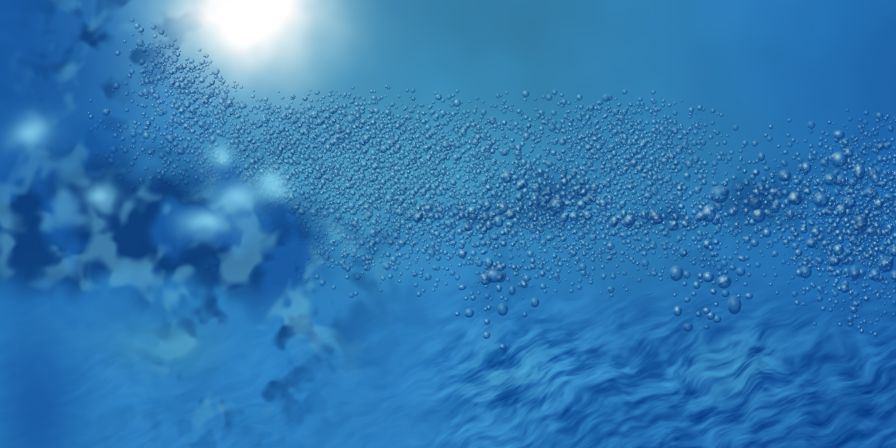
A WebGL 2 fragment shader for this texture:

```glsl
#version 300 es
precision highp float;
// Underwater scene: sunlight above drifting bubbles, a defocused dark mass at left.
// Soft pools colour the water, hashed grids scatter shaded bubbles by density,
// and warped noise makes the ripples and the blurred foreground.
uniform vec2 u_resolution;
out vec4 fragColor;

const vec3 WATER = vec3(0.17, 0.50, 0.76);
const vec3 DEEP = vec3(0.09, 0.35, 0.64);
const vec3 TEAL = vec3(0.20, 0.50, 0.67);
const vec3 PALE = vec3(0.29, 0.61, 0.74);
const vec3 SHADOW = vec3(0.04, 0.23, 0.47);
const vec3 GLINT = vec3(0.78, 0.92, 0.95);
const vec3 SOFT_LIGHT = vec3(0.42, 0.72, 0.84);
const vec3 SUN_HALO = vec3(0.56, 0.79, 0.84);
const vec2 SUN = vec2(0.56, 0.98);
const vec2 LIGHT_DIR = vec2(-0.51, 0.86);
const float CLUMP_STEP = 0.47;
const float RIPPLE_GAIN = 0.46;
const int LAYERS = 5;
// Defocused lights: centre, radius
const vec3 BOKEH[6] = vec3[6](
  vec3(0.073, 0.695, 0.04), vec3(0.525, 0.555, 0.042), vec3(0.487, 0.66, 0.028),
  vec3(0.45, 0.5, 0.034), vec3(0.605, 0.58, 0.032), vec3(0.22, 0.56, 0.03));

float hash(vec2 p) {
  vec3 q = fract(p.xyx * 0.1031);
  q += dot(q, q.yzx + 33.33);
  return fract((q.x + q.y) * q.z);
}

float noise(vec2 p) {
  vec2 i = floor(p), f = fract(p);
  f = f * f * (3.0 - 2.0 * f);
  return mix(mix(hash(i), hash(i + vec2(1, 0)), f.x),
             mix(hash(i + vec2(0, 1)), hash(i + vec2(1, 1)), f.x), f.y);
}

mat2 rotation(float a) { return mat2(cos(a), sin(a), -sin(a), cos(a)); }

// Octaves are turned against each other to hide the lattice
float fbm(vec2 p) {
  return 0.5 * noise(p + 50.0) + 0.32 * noise(rotation(0.7) * p * 1.9 + 77.0)
    + 0.18 * noise(rotation(1.9) * p * 3.9 + 93.0);
}

vec2 warp(vec2 p) { return vec2(fbm(p), fbm(p + 19.0)) - 0.5; }

// Soft ellipse at x, y with half-size w, h
float pool(vec2 p, float x, float y, float w, float h) {
  vec2 d = (p - vec2(x, y)) / vec2(w, h);
  return exp(-dot(d, d));
}

float fineDensity(vec2 p) {
  float band = pool(p, 0.76, 0.67, 0.36, 0.16) + 0.75 * pool(p, 1.4, 0.68, 0.17, 0.13)
    + 0.55 * pool(p, 1.2, 0.51, 0.55, 0.13) + 0.9 * pool(p, 1.93, 0.52, 0.14, 0.17)
    + 0.9 * pool(p, 0.41, 0.9, 0.09, 0.16);
  return band * smoothstep(0.84, 0.72, p.y - 0.7 * max(0.55 - p.x, 0.0)) - 0.05;
}

float coarseDensity(vec2 p) {
  float density = 0.7 * pool(p, 1.93, 0.5, 0.13, 0.16) - 0.06;
  for (int i = 0; i < 2; i++) {
    density += pool(p, 1.02, 0.515, 0.1, 0.026) + 1.1 * pool(p, 1.23, 0.555, 0.1, 0.06)
      + 0.45 * pool(p, 1.11, 0.37, 0.08, 0.11);
    p.x -= CLUMP_STEP;
  }
  return density;
}

// One jittered grid of lit spheres; each stays inside its cell
vec3 addBubbles(vec3 col, vec2 p, float scale, float seed, bool coarse) {
  mat2 turn = rotation(seed * 1.7 + 0.4);
  vec2 id = floor(turn * p * scale), key = id + 200.0 + seed * 37.0;
  float radius = mix(0.2, 0.47, hash(key + 5.7));
  vec2 jitter = vec2(hash(key + 11.3), hash(key + 23.9)) - 0.5;
  vec2 centre = transpose(turn) * (id + 0.5 + jitter * (1.0 - 2.0 * radius)) / scale;
  float density = coarse ? coarseDensity(centre) : fineDensity(centre);
  if (hash(key + 41.1) > density * 0.8) return col;
  vec2 d = (p - centre) * scale / radius;
  if (coarse) d *= 1.0 + 0.5 * vec2(hash(key + 3.3), hash(key + 8.8));
  float r = length(d), aa = min(scale / (radius * u_resolution.y), 0.7);
  float body = (coarse ? 0.88 : 0.7) * smoothstep(1.0 + aa, 1.0 - aa, r);
  float facing = dot(d, LIGHT_DIR), rim = smoothstep(0.3, 1.0, r);
  vec2 s = d - 0.4 * LIGHT_DIR;
  float spec = exp(-6.0 * dot(s, s)) * mix(0.35, 1.0, hash(key + 61.7));
  col = mix(col, SHADOW, body * (0.15 + 0.75 * rim * smoothstep(0.5, -0.5, facing)));
  return mix(col, GLINT, body * min(0.8 * spec + 0.2 * rim * max(facing, 0.0), 1.0));
}

void main() {
  vec2 p = gl_FragCoord.xy / u_resolution * vec2(2, 1);
  // Water
  vec3 col = mix(WATER, TEAL, pool(p, 1.12, 0.98, 0.55, 0.36));
  col = mix(col, PALE, 0.85 * pool(p, 0.86, 0.62, 0.46, 0.2));
  col = mix(col, TEAL, 0.6 * pool(p, 1.45, 0.62, 0.35, 0.2));
  col = mix(col, DEEP, pool(p, 0.0, 0.9, 0.36, 0.5));
  col = mix(col, DEEP, 0.95 * pool(p, 2.0, 0.02, 0.75, 0.34));
  col = mix(col, DEEP, 0.65 * pool(p, 2.1, 0.8, 0.42, 0.5));
  col *= 0.94 + 0.12 * fbm(p * 5.0);
  // Slanted ripples with lit patches
  vec2 w = rotation(-0.45) * p + 0.08 * warp(p * 7.0);
  float ripple = fbm(w * vec2(18, 62)) - 0.5;
  float area = smoothstep(0.42, 0.18, p.y) * (0.25 + 0.75 * smoothstep(0.85, 1.15, p.x));
  float lit = pool(p, 1.15, 0.16, 0.16, 0.11) + 0.8 * pool(p, 1.62, 0.17, 0.14, 0.1);
  col += RIPPLE_GAIN * area * ripple * (0.7 + 0.6 * lit) * vec3(0.6, 1, 0.95);
  col = mix(col, PALE, 0.45 * lit * smoothstep(-0.15, 0.15, ripple));
  // Sunlight
  float sunDist = length((p - SUN) * vec2(0.88, 1) + 0.05 * warp(p * 10.0));
  col = mix(col, SUN_HALO, 0.95 * exp(-sunDist * sunDist * 22.0));
  col = mix(col, vec3(1), min(1.35 * exp(-pow(sunDist / 0.125, 2.0)), 1.0));
  // Bubbles over the dimmed heart of each clump
  float heart = clamp(coarseDensity(p), 0.0, 1.0);
  col = mix(col, SHADOW, 0.55 * heart * smoothstep(0.3, 0.65, fbm(p * 26.0)));
  for (int i = 0; i < LAYERS; i++)
    col = addBubbles(col, p, 96.0 - 11.0 * float(i), float(i), false);
  for (int i = 0; i < LAYERS; i++)
    col = addBubbles(col, p, 44.0 - 6.0 * float(i), float(i) + 9.0, true);
  // Blurred foreground mass and loose lumps
  vec2 q = p + 0.06 * warp(p * 8.0 + 3.0);
  float lumps = fbm(q * 8.0 + 2.0) - 0.5;
  float mass = pool(q, 0.25, 0.51, 0.32, 0.19) + 0.5 * pool(q, 0.05, 0.46, 0.25, 0.12)
    + 0.6 * pool(q, 0.57, 0.42, 0.18, 0.14);
  float cover = smoothstep(0.25, 0.85, mass + 1.1 * lumps * smoothstep(0.05, 0.4, mass));
  col = mix(col, mix(DEEP, SHADOW, smoothstep(0.15, -0.05, lumps)), 0.92 * cover);
  float loose = pool(p, 0.22, 0.9, 0.14, 0.16) + pool(p, 0.6, 0.36, 0.22, 0.17)
    + 0.9 * pool(p, 0.5, 0.15, 0.16, 0.14);
  col = mix(col, SHADOW, 0.8 * min(loose, 1.0) * smoothstep(0.46, 0.68, fbm(q * 15.0 + 5.0)));
  float sheen = smoothstep(0.52, 0.75, fbm(q * 13.0 + 31.0));
  col = mix(col, SOFT_LIGHT, 0.5 * min(loose + mass, 1.0) * sheen);
  col = mix(col, PALE, 0.45 * pool(p, 0.36, 0.23, 0.14, 0.06));
  col = mix(col, DEEP, 0.85 * pool(p, 0.08, 0.08, 0.1, 0.22));
  for (int i = 0; i < 6; i++) {
    vec3 b = BOKEH[i];
    float glow = pool(q, b.x, b.y, b.z * 1.25, b.z * 0.95);
    col = mix(col, SOFT_LIGHT + 0.1 * glow, 0.85 * glow);
  }
  fragColor = vec4(clamp(col, 0.0, 1.0), 1);
}
```
